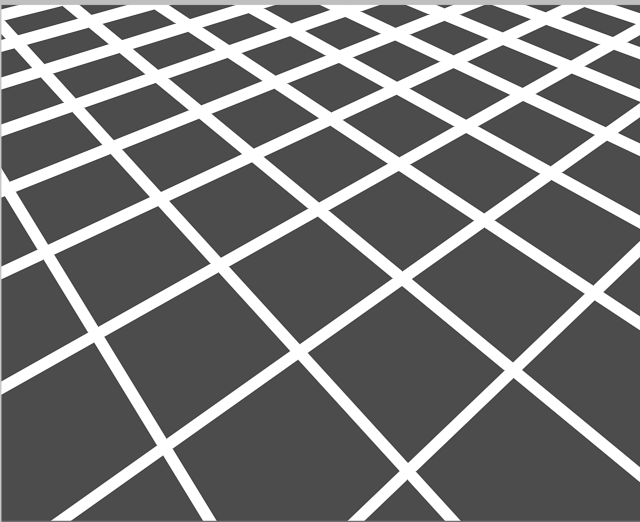
Reproduce this pattern procedurally as a WebGL 2 fragment shader.

```glsl
#version 300 es
precision highp float;
// A dark floor of square tiles with white joints, seen in two-point perspective.
// Each joint family is a pencil of lines meeting on a level horizon above the canvas;
// the nearest line's true distance on the canvas gives joints of even width.

uniform vec2 u_resolution;
out vec4 fragColor;

// Distance to the nearest line offset + slope * x = (shift + n) * depth, n an integer.
float jointDistance(vec2 ground, float offset, float slope, float shift) {
    float value = offset + slope * ground.x - shift * ground.y;
    float n = floor(value / ground.y + 0.5);
    return abs(value - n * ground.y) / length(vec2(slope, shift + n));
}

// Smooth coverage of the region where d is below the edge.
float below(float d, float edge, float pixel) {
    return 1.0 - smoothstep(edge - 0.75 * pixel, edge + 0.75 * pixel, d);
}

void main() {
    vec2 p = gl_FragCoord.xy / u_resolution.y;
    float pixel = 1.0 / u_resolution.y;

    // Ground position: x across, y measured down from the horizon
    vec2 ground = vec2(p.x, 1.5486 - p.y);
    float rising = jointDistance(ground, 6.2812, -2.7344, 3.8558);
    float falling = jointDistance(ground, 1.8, 3.3216, 2.0276);
    float joint = min(rising, falling);

    // Tiles with a thin darker rim, then the white joints
    vec3 color = vec3(0.30);
    color = mix(color, vec3(0.23), below(joint, 0.0132, pixel));
    color = mix(color, vec3(1.0), below(joint, 0.0112, pixel));

    // Grey frame strips along the bottom, left and top
    color = mix(color, vec3(0.44), below(p.y, 0.0024, pixel));
    color = mix(color, vec3(0.78), below(p.x, 0.0028, pixel));
    color = mix(color, vec3(0.75), below(1.0 - p.y, 0.0095, pixel));

    fragColor = vec4(color, 1.0);
}
```
